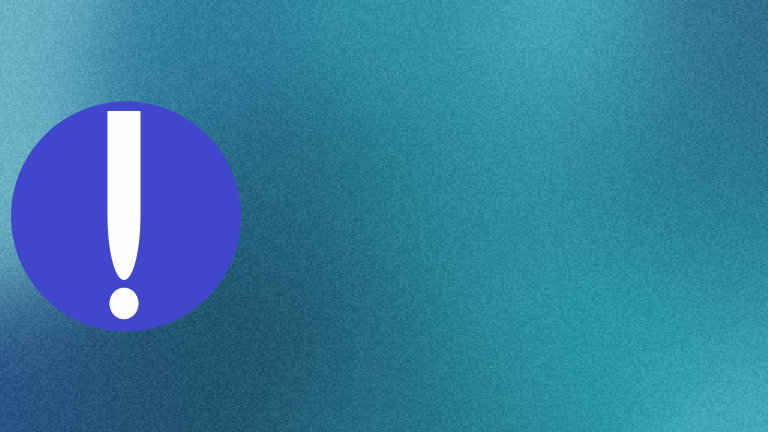
This background is drawn by a WebGL 1 fragment shader. Its source:

```glsl
precision highp float;
// Grainy teal and blue mesh gradient with an indigo disc holding a white tapered bar and dot.

uniform vec2 u_resolution;

// Lengths are in canvas heights, origin at the lower left.
const float SPREAD = 0.17;
const float GRAIN_CELLS = 288.0;
const float GRAIN_AMOUNT = 0.075;

const vec3 INDIGO = vec3(0.25, 0.28, 0.80);
const vec3 WHITE = vec3(0.995, 0.995, 1.0);
const vec3 MIST = vec3(0.42, 0.70, 0.77);
const vec3 STEEL = vec3(0.19, 0.49, 0.63);
const vec3 LAGOON = vec3(0.19, 0.57, 0.65);
const vec3 AQUA = vec3(0.28, 0.68, 0.74);
const vec3 SLATE = vec3(0.19, 0.42, 0.56);
const vec3 PINE = vec3(0.15, 0.49, 0.56);
const vec3 DEEP = vec3(0.14, 0.39, 0.49);
const vec3 SHADE = vec3(0.13, 0.33, 0.43);
const vec3 NAVY = vec3(0.16, 0.33, 0.54);
const vec3 JADE = vec3(0.17, 0.62, 0.67);

const vec2 DISC_CENTER = vec2(0.2917, 0.499);
const float DISC_RADIUS = 0.2662;
const vec2 BAR_SHOULDER = vec2(0.287, 0.502);
const vec2 BAR_TAPER = vec2(0.0382, 0.150);
const float BAR_TOP = 0.743;
const vec2 DOT_CENTER = vec2(0.287, 0.2975);
const vec2 DOT_RADII = vec2(0.0336, 0.0365);

float hash(vec2 p) {
  vec3 q = fract(vec3(p.xyx) * 0.1031);
  q += dot(q, q.yzx + 33.33);
  return fract((q.x + q.y) * q.z);
}

// Gaussian colour patch: weighted colour in rgb, weight in a.
vec4 patchAt(vec2 p, float x, float y, vec3 color) {
  vec2 d = p - vec2(x, y);
  return vec4(color, 1.0) * exp(-dot(d, d) / (2.0 * SPREAD * SPREAD));
}

vec3 meshGradient(vec2 p) {
  vec4 sum = vec4(0.0);
  // Left side
  sum += patchAt(p, 0.00, 1.00, MIST);
  sum += patchAt(p, 0.00, 0.54, MIST);
  sum += patchAt(p, 0.44, 0.86, STEEL);
  sum += patchAt(p, 0.05, 0.10, NAVY);
  sum += patchAt(p, 0.30, 0.07, SHADE);
  // Middle
  sum += patchAt(p, 0.93, 0.95, LAGOON);
  sum += patchAt(p, 0.93, 0.54, PINE);
  sum += patchAt(p, 0.62, 0.54, DEEP);
  sum += patchAt(p, 0.60, 0.24, SHADE);
  sum += patchAt(p, 0.90, 0.07, mix(DEEP, PINE, 0.4));
  sum += patchAt(p, 1.18, 0.58, LAGOON);
  sum += patchAt(p, 1.20, 0.14, mix(PINE, JADE, 0.4));
  // Right side
  sum += patchAt(p, 1.34, 0.88, AQUA);
  sum += patchAt(p, 1.68, 0.90, SLATE);
  sum += patchAt(p, 1.72, 0.63, mix(SLATE, PINE, 0.5));
  sum += patchAt(p, 1.47, 0.63, PINE);
  sum += patchAt(p, 1.41, 0.26, JADE);
  sum += patchAt(p, 1.71, 0.35, mix(PINE, JADE, 0.5));
  sum += patchAt(p, 1.76, 0.03, AQUA);
  return sum.rgb / max(sum.a, 1e-6);
}

// Approximate signed distance to an axis-aligned ellipse.
float ellipse(vec2 p, vec2 radii) {
  float k = length(p / radii);
  return k * (k - 1.0) / max(length(p / (radii * radii)), 1e-4);
}

// Straight bar with a flat top and a half-ellipse tip.
float taperedBar(vec2 p) {
  vec2 q = p - BAR_SHOULDER;
  q.y = min(q.y, 0.0);
  return max(ellipse(q, BAR_TAPER), p.y - BAR_TOP);
}

float coverage(float dist) {
  return clamp(0.5 - dist * u_resolution.y, 0.0, 1.0);
}

void main() {
  vec2 p = gl_FragCoord.xy / u_resolution.y;

  // Backdrop with fine grain
  vec3 color = meshGradient(p);
  color += (hash(floor(p * GRAIN_CELLS)) - 0.5) * GRAIN_AMOUNT;

  // Disc, then the bar and dot on it
  color = mix(color, INDIGO, coverage(length(p - DISC_CENTER) - DISC_RADIUS));
  float mark = min(taperedBar(p), ellipse(p - DOT_CENTER, DOT_RADII));
  // The centre of an ellipse is always inside it
  color = mix(color, WHITE, coverage(mark));

  gl_FragColor = vec4(color, 1.0);
}
```
